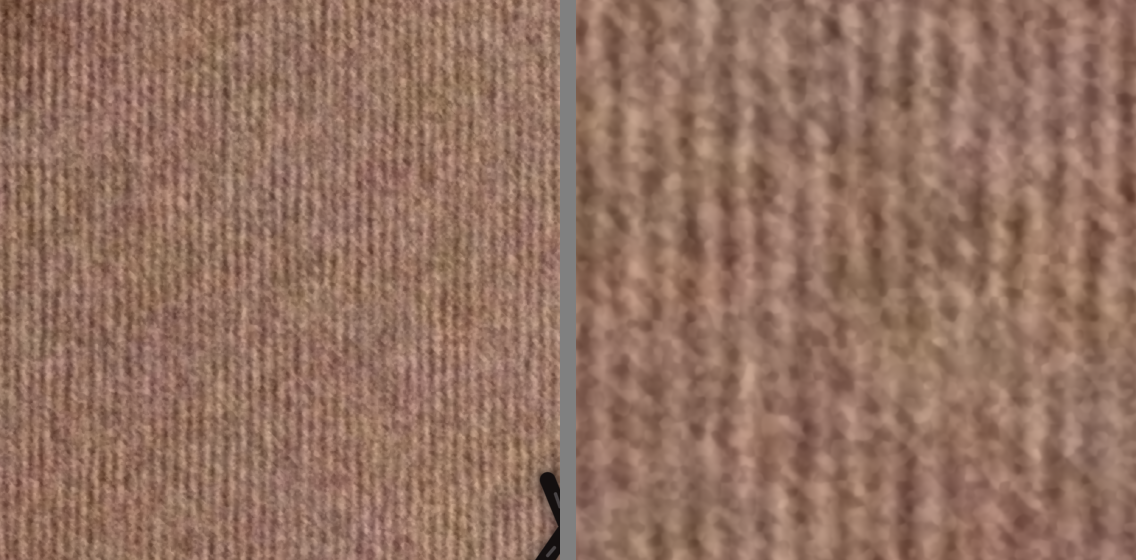
Left: the whole. Right: its middle third, enlarged.
Write a three.js fragment shader that draws this texture.

```glsl
// Ribbed brown cloth with upright cords, slanted fibres and a dark loop at the lower right corner.
varying vec2 vUv;

vec3 hash3(vec2 p) {
  vec3 q = vec3(dot(p, vec2(127.1, 311.7)), dot(p, vec2(269.5, 183.3)), dot(p, vec2(419.2, 371.9)));
  return fract(sin(q) * 43758.5);
}

// Smooth cellular noise: random values blended around jittered cell points, centred on zero.
float softCells(vec2 p) {
  vec2 cell = floor(p);
  float total = 0.0;
  float weightSum = 0.0;
  for (int j = -1; j <= 1; j++) {
    for (int i = -1; i <= 1; i++) {
      vec2 id = cell + vec2(float(i), float(j));
      vec3 rnd = hash3(id);
      vec2 d = id + 0.15 + 0.7 * rnd.xy - p;
      float weight = exp(-5.0 * dot(d, d));
      total += weight * (rnd.z - 0.5);
      weightSum += weight;
    }
  }
  return total / weightSum;
}

float capsule(vec2 p, vec2 a, vec2 b, float radius) {
  vec2 ab = b - a;
  float t = clamp(dot(p - a, ab) / dot(ab, ab), 0.0, 1.0);
  return length(p - a - ab * t) - radius;
}

float coverage(float dist) {
  return 1.0 - smoothstep(-0.0015, 0.0015, dist);
}

void main() {
  vec2 uv = vUv;

  // Upright ribs, barely wavering and fading in patches
  float ribPosition = uv.x * 46.0 + 0.06 * sin(uv.y * 9.0 + uv.x * 5.0)
                    + 0.2 * softCells(uv * vec2(46.0, 30.0));
  float rib = cos(6.2832 * ribPosition);
  float ribStrength = 1.0 + 0.8 * softCells(uv * vec2(13.0, 10.0) + 31.0);

  // Fibres falling to the right, broken upright streaks and fine grain
  vec2 slant = vec2((uv.x + uv.y) * 100.0, (uv.x - uv.y) * 52.0);
  float fibre = softCells(slant + 7.0);
  float streak = softCells(uv * vec2(92.0, 24.0) + 53.0);
  float grain = softCells(uv * 200.0 + 17.0);
  float tone = 0.062 * rib * ribStrength + 0.15 * fibre + 0.1 * streak + 0.12 * grain;

  // Broad light from the right, shade in the upper left corner
  tone += 0.045 * (uv.x - 0.5) + 0.015 * softCells(uv * 5.0 + 3.0);
  tone -= 0.09 * (1.0 - smoothstep(0.0, 0.2, length(uv - vec2(0.0, 1.0))));

  // Faint rose to olive and ochre to mauve blotches
  float rose = softCells(uv * 8.0 + 71.0) + 0.8 * softCells(uv * 27.0 + 11.0);
  float mauve = softCells(uv * 7.0 + 91.0) + 0.8 * softCells(uv * 31.0 + 43.0);
  vec3 cloth = vec3(0.584, 0.448, 0.382) + tone * vec3(1.0, 0.97, 0.92);
  cloth += rose * vec3(0.014, -0.018, 0.002) + mauve * vec3(-0.012, -0.006, 0.03);

  // Dark loop with its soft shadow and grey glints
  float upperArm = capsule(uv, vec2(0.978, 0.143), vec2(1.01, 0.065), 0.014);
  float lowerArm = capsule(uv, vec2(0.967, -0.01), vec2(1.01, 0.052), 0.015);
  float loopDist = min(upperArm, lowerArm);
  vec3 color = cloth * (1.0 - 0.35 * exp(-max(loopDist, 0.0) * 90.0));
  color = mix(color, vec3(0.08, 0.06, 0.06), coverage(loopDist));
  float glint = min(capsule(uv, vec2(0.992, 0.118), vec2(1.0, 0.095), 0.003),
                    capsule(uv, vec2(0.978, 0.008), vec2(0.99, 0.022), 0.003));
  color = mix(color, vec3(0.34, 0.32, 0.33), 0.8 * coverage(glint));

  gl_FragColor = vec4(color, 1.0);
}
```
